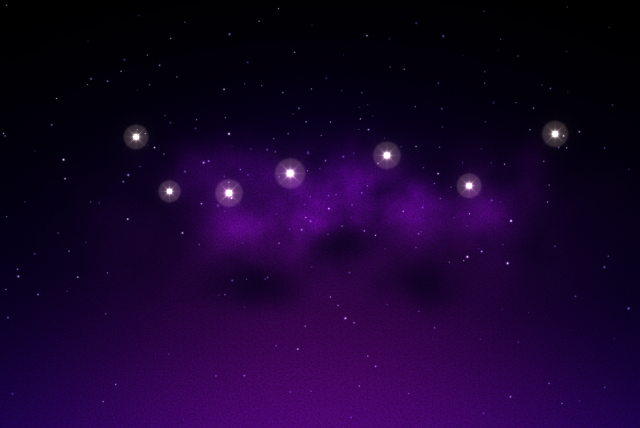
A Shadertoy shader for this background:

```glsl
vec2 hash2(vec2 p) {
    p = vec2(dot(p, vec2(127.1, 311.7)), dot(p, vec2(269.5, 183.3)));
    return fract(sin(p) * 43758.5453);
}

// Gradient noise, roughly -0.7 to 0.7
float gradNoise(vec2 p) {
    vec2 i = floor(p), f = fract(p);
    vec2 u = f * f * f * (f * (f * 6.0 - 15.0) + 10.0);
    vec2 e = vec2(1.0, 0.0);
    float a = dot(hash2(i) * 2.0 - 1.0, f);
    float b = dot(hash2(i + e.xy) * 2.0 - 1.0, f - e.xy);
    float c = dot(hash2(i + e.yx) * 2.0 - 1.0, f - e.yx);
    float d = dot(hash2(i + e.xx) * 2.0 - 1.0, f - e.xx);
    return mix(mix(a, b, u.x), mix(c, d, u.x), u.y);
}

float fbm(vec2 p) {
    float sum = 0.0, amp = 0.6;
    for (int i = 0; i < 5; i++) {
        sum += amp * gradNoise(p);
        p = mat2(1.6, 1.2, -1.2, 1.6) * p + 3.7;
        amp *= 0.5;
    }
    return sum;
}

float blob(vec2 p, vec2 center, vec2 radius) {
    vec2 d = (p - center) / radius;
    return exp(-dot(d, d));
}

// Dark sky with a violet glow rising from the lower edge
vec3 skyColor(vec2 p) {
    float dx = (p.x - 0.75) / (0.72 - 0.55 * min(p.y, 0.8));
    float ground = smoothstep(0.65, -0.02, p.y) * exp(-dx * dx);
    vec3 col = vec3(0.015, 0.0, 0.22) * pow(max(1.0 - p.y, 0.0), 2.0);
    col += vec3(0.02, 0.0, 0.085) * blob(p, vec2(0.75, 0.65), vec2(0.55, 0.24));
    return col + vec3(0.29, 0.02, 0.23) * ground;
}

// Bright clouds, then the dark gaps that cut into them
vec3 addNebula(vec3 col, vec2 p) {
    vec2 q = p + 0.07 * vec2(fbm(p * 5.0 + 8.0), fbm(p * 5.0 + 31.0));
    float wisps = clamp(1.0 + 1.5 * fbm(p * 6.5 + 2.0), 0.3, 1.6);

    float haze = blob(q, vec2(0.80, 0.47), vec2(0.46, 0.15));
    float cloud = 0.60 * blob(q, vec2(0.78, 0.535), vec2(0.13, 0.085));
    cloud += 0.48 * blob(q, vec2(0.97, 0.52), vec2(0.075, 0.05));
    cloud += 0.36 * blob(q, vec2(0.53, 0.59), vec2(0.12, 0.07));
    cloud += 0.30 * blob(q, vec2(0.57, 0.475), vec2(0.08, 0.05));
    cloud += 0.25 * blob(q, vec2(1.15, 0.51), vec2(0.09, 0.08));
    cloud += 0.13 * blob(q, vec2(1.23, 0.60), vec2(0.04, 0.05));
    col += wisps * (vec3(0.14, 0.018, 0.17) * haze + vec3(0.42, 0.02, 0.58) * cloud);

    float gap = blob(q, vec2(0.59, 0.345), vec2(0.12, 0.055));
    gap += blob(q, vec2(0.79, 0.425), vec2(0.09, 0.06));
    gap += blob(q, vec2(0.98, 0.345), vec2(0.10, 0.055));
    gap += 0.8 * blob(q, vec2(1.25, 0.46), vec2(0.055, 0.08));
    return mix(col, vec3(0.05, 0.005, 0.13), 0.85 * min(gap, 1.0));
}

// Small stars on three jittered grids, densest across the middle band
vec3 starField(vec2 p) {
    vec3 col = vec3(0.0);
    for (int i = 0; i < 3; i++) {
        float layer = float(i), scale = 9.0 + 9.0 * layer;
        vec2 cell = floor(p * scale);
        vec2 seed = hash2(cell + 57.0 * layer);
        vec2 pos = (cell + 0.15 + 0.7 * hash2(cell + 19.3 + layer)) / scale;
        float density = 0.06 + 0.24 * blob(pos, vec2(0.75, 0.62), vec2(0.65, 0.28));
        float radius = 0.0026 - 0.0004 * layer;
        float glow = blob(p, pos, vec2(radius)) * step(seed.x, density);
        vec3 tint = mix(vec3(0.45, 0.4, 1.0), vec3(1.0, 0.85, 1.0), seed.y);
        col += tint * glow * (0.3 + 0.7 * seed.y) * (1.0 - 0.2 * layer);
    }
    return col;
}

// White core, eight thin rays and a faint round halo
vec3 brightStar(vec2 d) {
    float r = length(d);
    vec2 diag = vec2(d.x + d.y, d.x - d.y) * 0.7071;
    float rays = exp(-abs(diag.x) / 0.0014) + exp(-abs(diag.y) / 0.0014);
    rays += 0.6 * (exp(-abs(d.x) / 0.0014) + exp(-abs(d.y) / 0.0014));
    float core = 1.3 * exp(-r * r / 0.00005);
    float halo = 0.14 * smoothstep(0.036, 0.028, r) + 0.35 * exp(-r / 0.012);
    return vec3(core) + vec3(1.0, 0.88, 0.75) * (0.7 * rays * exp(-r / 0.011) + halo);
}

void mainImage(out vec4 fragColor, in vec2 fragCoord) {
    vec2 p = fragCoord / iResolution.y;
    vec3 col = addNebula(skyColor(p), p);

    // Fine grain, proportional to the light
    col *= 1.0 + 0.35 * gradNoise(p * 230.0);
    col += starField(p);

    // Position and size of each bright star
    vec3 stars[7] = vec3[7](
        vec3(0.318, 0.680, 0.9), vec3(0.396, 0.553, 0.8), vec3(0.535, 0.549, 1.0),
        vec3(0.678, 0.595, 1.1), vec3(0.904, 0.637, 1.0), vec3(1.096, 0.566, 0.9),
        vec3(1.297, 0.687, 0.95));
    for (int i = 0; i < 7; i++) col += brightStar((p - stars[i].xy) / stars[i].z);

    fragColor = vec4(clamp(col, 0.0, 1.0), 1.0);
}
```
